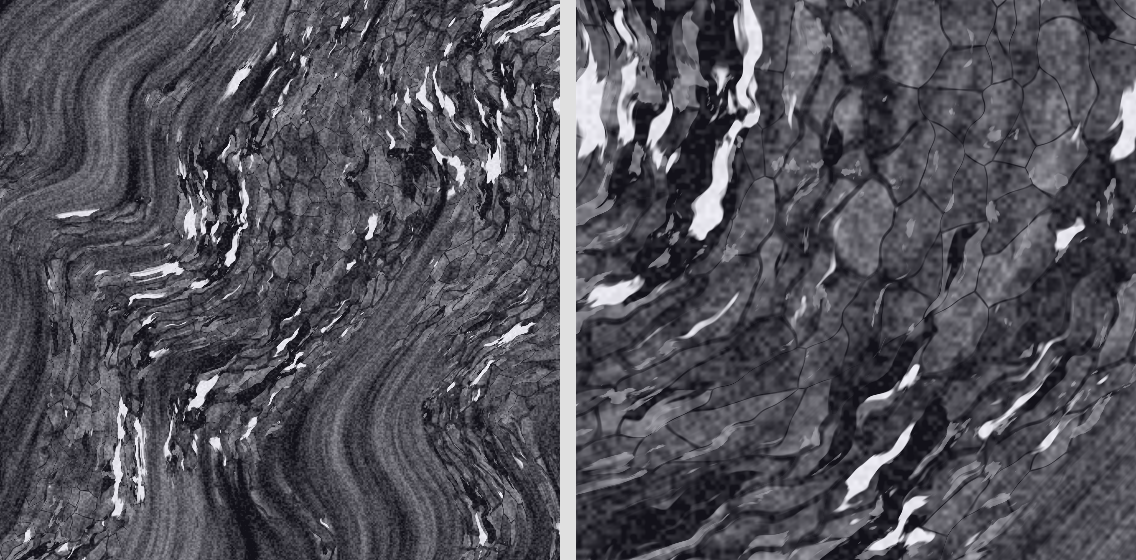
Left, the full canvas; right, a detail of the centre.
Give the GLSL for this texture, as a three.js fragment shader.

```glsl
varying vec2 vUv;

const float LEAN = 0.38;            // sideways drift of the bands per unit of height
const float WAVE_HEIGHT = 0.042;
const float WAVE_COUNT = 1.9;
const float SWELL = 0.15;           // pinching and widening of the bands
const vec2 LENS_SCALE = vec2(5.5, 2.5);
const vec2 BAND_SCALE = vec2(17.0, 1.3);
const vec2 STREAK_SCALE = vec2(95.0, 8.0);
const vec2 SHARD_SCALE = vec2(44.0, 23.0);
const vec2 FLECK_SCALE = vec2(62.0, 20.0);
const float GRAIN_SCALE = 340.0;
const float GRAIN_DEPTH = 0.21;
const float BASE_GRAY = 0.305;
const float CRACK_GRAY = 0.13;
const float FLAKE_GRAY = 0.10;
const float QUARTZ_GRAY = 0.90;
const vec3 COOL_TINT = vec3(0.0, -0.003, 0.027);

float hash(vec2 p) {
  vec3 q = fract(vec3(p.xyx) * 0.1031);
  q += dot(q, q.yzx + 33.33);
  return fract((q.x + q.y) * q.z);
}

vec2 hash2(vec2 p) {
  return vec2(hash(p), hash(p + 57.3));
}

float noise(vec2 p) {
  vec2 i = floor(p);
  vec2 f = fract(p);
  f = f * f * (3.0 - 2.0 * f);
  float low = mix(hash(i), hash(i + vec2(1.0, 0.0)), f.x);
  float high = mix(hash(i + vec2(0.0, 1.0)), hash(i + 1.0), f.x);
  return mix(low, high, f.y);
}

// Layered noise in the range 0 to 1
float fbm(vec2 p) {
  float sum = 0.0;
  float weight = 0.533;
  for (int i = 0; i < 4; i++) {
    sum += weight * noise(p);
    p = p * 2.03 + 17.7;
    weight *= 0.5;
  }
  return sum;
}

// Cells: x is the gap to the nearest border, y a random value of the cell
vec2 shards(vec2 p) {
  vec2 cell = floor(p);
  float nearest = 8.0;
  float second = 8.0;
  float id = 0.0;
  for (int y = -1; y <= 1; y++) {
    for (int x = -1; x <= 1; x++) {
      vec2 c = cell + vec2(float(x), float(y));
      float d = length(c + hash2(c) - p);
      if (d < nearest) {
        second = nearest;
        nearest = d;
        id = hash(c + 91.7);
      } else {
        second = min(second, d);
      }
    }
  }
  return vec2(second - nearest, id);
}

// Flow coordinates: x across the bands, y along them
vec2 flow(vec2 p) {
  float phase = WAVE_COUNT * p.y + 0.6 * p.x + 0.7 * noise(p * 2.2 + 4.0);
  float across = p.x - LEAN * p.y + WAVE_HEIGHT * sin(6.2832 * phase);
  across += SWELL * (noise(p * vec2(3.4, 3.0) + 11.0) - 0.5);
  across += 0.018 * (noise(p * 9.0 + 23.0) - 0.5);
  return vec2(across + 3.0, p.y + 0.3 * p.x + 2.0);
}

// Smooth banded rock with dark seams
float bandedGray(vec2 q, float streak) {
  float band = fbm(q * BAND_SCALE);
  float seam = fbm(q * vec2(13.0, 1.6) + 40.0);
  float gray = BASE_GRAY + 0.36 * (band - 0.5) + 0.42 * (streak - 0.5);
  return gray - 0.14 * smoothstep(0.54, 0.66, seam);
}

// Crushed rock: gray shards, dark cracks, black flakes and white quartz
float brokenGray(vec2 p, vec2 q, float streak) {
  q.x += 0.016 * (noise(p * 28.0) - 0.5) + 0.007 * (noise(p * 75.0) - 0.5);
  q.y += 0.030 * (noise(p * 24.0 + 8.0) - 0.5);
  vec2 shard = shards(q * SHARD_SCALE);
  float gray = 0.25 + 0.19 * shard.y + 0.34 * (streak - 0.5);
  gray += 0.30 * (fbm(p * 60.0) - 0.5);

  float crackWidth = 0.22 * smoothstep(0.3, 0.75, noise(q * vec2(18.0, 9.0)));
  float crack = 1.0 - smoothstep(crackWidth * 0.4, crackWidth + 0.05, shard.x);
  gray = mix(gray, CRACK_GRAY, 0.8 * crack);

  float cluster = 0.32 * (noise(q * vec2(11.0, 5.0) + 70.0) - 0.5);
  float flake = fbm(q * FLECK_SCALE * 0.8 + 130.0) + cluster;
  gray = mix(gray, FLAKE_GRAY, smoothstep(0.64, 0.69, flake));

  float quartz = fbm(q * FLECK_SCALE + 210.0) + cluster;
  float chips = fbm(q * FLECK_SCALE * vec2(1.9, 2.6) + 310.0) + 0.6 * cluster;
  gray = mix(gray, 0.60, 0.75 * smoothstep(0.67, 0.73, chips));
  return mix(gray, QUARTZ_GRAY, smoothstep(0.70, 0.76, quartz));
}

void main() {
  vec2 q = flow(vUv);
  float streak = fbm(q * STREAK_SCALE);
  float lens = fbm(q * LENS_SCALE + 5.0) + 0.14 * (streak - 0.5);
  float broken = smoothstep(0.47, 0.52, lens);
  float gray = mix(bandedGray(q, streak), brokenGray(vUv, q, streak), broken);

  // Fine mineral grain, weaker on the quartz
  float grain = noise(vUv * GRAIN_SCALE) - 0.5;
  gray += GRAIN_DEPTH * grain * (1.0 - 0.6 * smoothstep(0.5, 0.8, gray));
  gl_FragColor = vec4(max(vec3(gray), 0.07) + COOL_TINT, 1.0);
}
```
